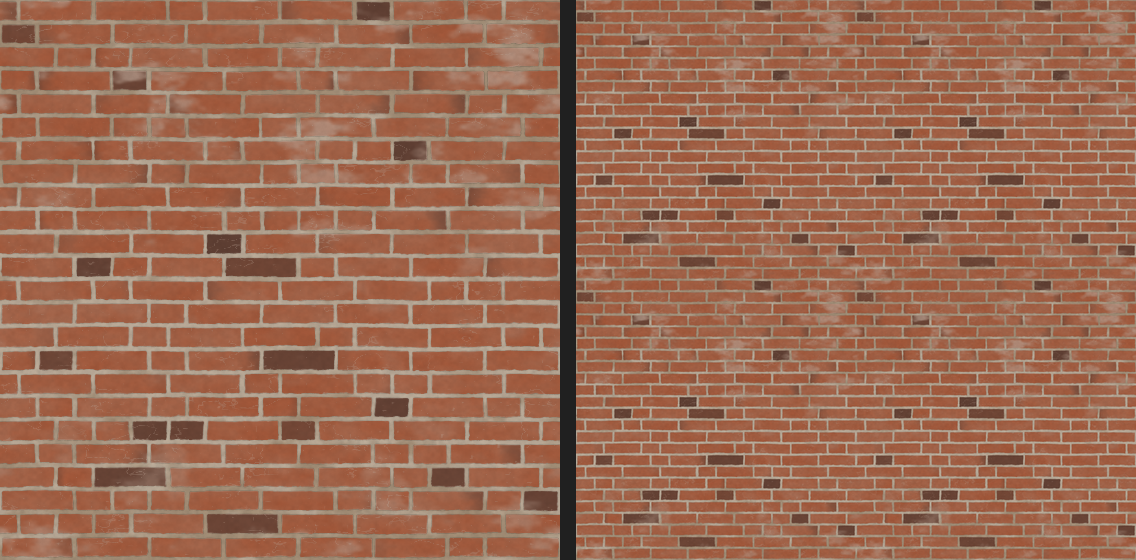
Left, the tile; right, the same tile 2 across and 2 down.
A three.js fragment shader for this texture:

```glsl
varying vec2 vUv;

const vec2 GRID = vec2(15.0, 24.0);      // header widths across, courses down
const vec2 JOINT = vec2(0.0076, 0.0084); // mortar thickness
const float HEADER_SHARE = 0.3;
const float BURNT_SHARE = 0.24;
const float SOFT = 0.0008;
const float TAU = 6.28319;

const vec3 CLAY = vec3(0.62, 0.335, 0.222);
const vec3 FADED_CLAY = vec3(0.63, 0.395, 0.295);
const vec3 BURNT_CLAY = vec3(0.36, 0.24, 0.195);
const vec3 CHALK = vec3(0.70, 0.60, 0.54);
const vec3 MORTAR = vec3(0.71, 0.65, 0.58);
const vec3 DIRTY_MORTAR = vec3(0.62, 0.54, 0.45);

float hash(vec2 p) {
  return fract(sin(dot(p, vec2(127.1, 311.7))) * 43758.5453);
}

// Value noise that wraps over the unit square
float noise(vec2 uv, vec2 cells, float seed) {
  vec2 p = uv * cells;
  vec2 f = fract(p);
  vec2 a = mod(floor(p), cells);
  vec2 b = mod(a + 1.0, cells);
  f = f * f * (3.0 - 2.0 * f);
  float low = mix(hash(a + seed), hash(vec2(b.x, a.y) + seed), f.x);
  float high = mix(hash(vec2(a.x, b.y) + seed), hash(b + seed), f.x);
  return mix(low, high, f.y);
}

float fbm(vec2 uv, vec2 cells, float seed) {
  float sum = 0.0;
  float weight = 0.5;
  for (int i = 0; i < 4; i++) {
    sum += weight * noise(uv, cells, seed + float(i) * 3.7);
    cells *= 2.0;
    weight *= 0.5;
  }
  return sum / 0.9375;
}

float roundedBox(vec2 p, vec2 halfSize, float radius) {
  vec2 q = abs(p) - halfSize + radius;
  return length(max(q, 0.0)) + min(max(q.x, q.y), 0.0) - radius;
}

// Offset from the brick centre, width in headers, brick id
vec4 findBrick(vec2 uv, vec2 grid, float headerShare) {
  float row = mod(floor(uv.y * grid.y), grid.y);
  float shift = 0.5 * mod(row, 2.0) + floor(grid.x * hash(vec2(row, 7.3)));
  float x = mod(uv.x * grid.x + shift, grid.x);
  float start = 0.0;
  float width = 1.0;
  for (int i = 0; i < 15; i++) {
    width = 1.0 + step(headerShare, hash(vec2(start, row + 41.0)));
    width = min(width, grid.x - start);
    if (x < start + width) break;
    start += width;
  }
  vec2 local = vec2(x - start - 0.5 * width, fract(uv.y * grid.y) - 0.5);
  return vec4(local / grid, width, row * grid.x + start);
}

// Ragged brick outline with a little variation in size and place
float brickDistance(vec2 uv, vec4 brick) {
  vec2 jitter = vec2(hash(vec2(brick.w, 1.0)), hash(vec2(brick.w, 2.0))) - 0.5;
  vec2 halfSize = 0.5 * (vec2(brick.z, 1.0) / GRID - JOINT);
  halfSize += 0.0008 * (hash(vec2(brick.w, 3.0)) - 0.5);
  float d = roundedBox(brick.xy - jitter * vec2(0.002, 0.001), halfSize, 0.0022);
  float ragged = fbm(uv, vec2(110.0, 130.0), 5.0) - 0.5;
  float lowerEdge = smoothstep(0.004, -0.014, brick.y);
  return d + ragged * mix(0.0018, 0.0042, lowerEdge);
}

vec3 brickColor(vec2 uv, vec4 brick, float d, float grain) {
  float tone = hash(vec2(brick.w, 4.0));
  float cloud = fbm(uv, vec2(24.0, 40.0), 11.0);
  vec3 color = mix(CLAY, FADED_CLAY, clamp(0.55 * tone + 1.3 * (cloud - 0.35), 0.0, 1.0));

  // Kiln burns: whole headers and single ends
  float header = step(brick.z, 1.5);
  float burnt = step(hash(vec2(brick.w, 5.0)), mix(0.012, BURNT_SHARE, header));
  float side = sign(hash(vec2(brick.w, 6.0)) - 0.5);
  float end = smoothstep(0.15, 0.55, side * brick.x * GRID.x / brick.z + 0.3 * (cloud - 0.5));
  end *= smoothstep(0.55, 1.0, hash(vec2(brick.w, 8.0)));
  color = mix(color, BURNT_CLAY, max(burnt * (0.65 + 0.35 * tone), 0.6 * end));

  // Chalky smears, pale scratches, specks and mortar on the rim
  float upper = 0.5 + 0.5 * cos(TAU * (uv.y - 0.84));
  float smear = smoothstep(0.54, 0.8, fbm(uv, vec2(13.0, 22.0), 17.0));
  float vein = 1.0 - smoothstep(0.0, 0.025, abs(fbm(uv, vec2(24.0, 48.0), 23.0) - 0.5));
  vein *= smoothstep(0.56, 0.72, noise(uv, vec2(17.0, 24.0), 29.0));
  float speck = smoothstep(0.91, 0.98, noise(uv, vec2(190.0, 210.0), 31.0));
  float rim = smoothstep(-0.0022, 0.0, d) * smoothstep(0.35, 0.7, cloud);
  float wear = smear * mix(0.15, 0.75, upper) + 0.3 * vein + 0.25 * speck + 0.4 * rim;
  color = mix(color, CHALK, min(wear, 0.8));
  return color * (0.95 + 0.1 * grain);
}

vec3 mortarColor(vec2 uv, float d, float grain) {
  float dirt = fbm(uv, vec2(18.0, 30.0), 37.0) + 0.2 * cos(TAU * (uv.y - 0.93));
  vec3 color = mix(MORTAR, DIRTY_MORTAR, smoothstep(0.3, 0.78, dirt));
  float contactShade = 1.0 - smoothstep(0.0, 0.0022, d);
  return color * (0.93 + 0.14 * grain) * (1.0 - 0.15 * contactShade);
}

void main() {
  // Slightly wavy courses
  vec2 wave = vec2(noise(vUv, vec2(9.0, 24.0), 43.0), noise(vUv, vec2(12.0, 8.0), 47.0)) - 0.5;
  vec2 wallUv = vUv - vec2(0.0, 0.002) + wave * vec2(0.003, 0.0025);
  vec4 brick = findBrick(wallUv, GRID, HEADER_SHARE);
  float d = brickDistance(vUv, brick);
  float grain = fbm(vUv, vec2(128.0), 53.0);
  float coverage = 1.0 - smoothstep(-SOFT, SOFT, d);
  vec3 color = mix(mortarColor(vUv, d, grain), brickColor(vUv, brick, d, grain), coverage);
  gl_FragColor = vec4(color, 1.0);
}
```
